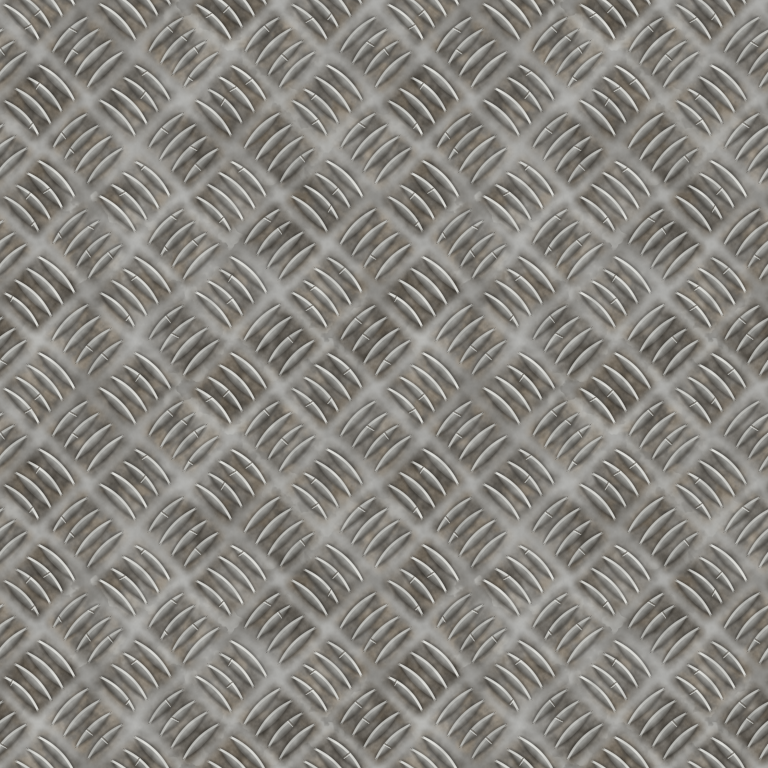
Give the GLSL for this texture, as a WebGL 2 fragment shader.

```glsl
#version 300 es
precision highp float;
// Worn steel tread plate: groups of four raised, pointed bars on a square
// lattice, with mirrored groups between them. Wrapping noise adds grime,
// rust and pale wear, which recur every WRAP cells.

#define CELLS 8.0          // groups across and down
#define WRAP 4.0           // cells before the wear recurs
#define BAR_HALF 0.272     // half length of a bar, in cells
#define BAR_GAP 0.172      // spacing of bars in a group
#define BAR_TOP 0.052      // bulge of the lit edge
#define BAR_BASE 0.040     // bulge of the shaded edge
#define GLINT 0.013        // half width of the highlight
#define GRIME 0.85         // strength of dirt around the bars
#define SCRATCHED 0.55     // share of bars with a scratch

uniform vec2 u_resolution;
out vec4 fragColor;

const vec3 PLATE_DARK  = vec3(0.55, 0.545, 0.53);
const vec3 PLATE_LIGHT = vec3(0.68, 0.68, 0.67);
const vec3 CHALK       = vec3(0.75, 0.75, 0.735);
const vec3 SOOT        = vec3(0.34, 0.32, 0.29);
const vec3 RUST        = vec3(0.53, 0.475, 0.40);
const vec3 BAR_SHADE   = vec3(0.37, 0.36, 0.34);
const vec3 BAR_FACE    = vec3(0.58, 0.58, 0.565);
const vec3 SHINE       = vec3(0.90, 0.90, 0.88);

float hash(vec2 p) {
    vec3 q = fract(p.xyx * 0.1031);
    q += dot(q, q.yzx + 33.33);
    return fract((q.x + q.y) * q.z);
}

// Value noise with f lumps per cell, wrapping every WRAP cells
float noise(vec2 p, float f) {
    p *= f;
    vec2 i = floor(p), w = fract(p);
    w = w * w * (3.0 - 2.0 * w);
    vec2 a = mod(i, WRAP * f), b = mod(i + 1.0, WRAP * f);
    float seed = f * 7.0;
    return mix(mix(hash(a + seed), hash(vec2(b.x, a.y) + seed), w.x),
               mix(hash(vec2(a.x, b.y) + seed), hash(b + seed), w.x), w.y);
}

float fbm(vec2 p, float f) {
    float sum = 0.0, amp = 0.5;
    for (int i = 0; i < 4; i++) {
        sum += amp * noise(p, f);
        f *= 2.0;
        amp *= 0.5;
    }
    return sum / 0.9375;
}

// Bare metal: cloudy grey with flaky pale patches
vec3 plate(vec2 p, float grain) {
    float cloud = smoothstep(0.22, 0.72, fbm(p, 2.0));
    vec3 col = mix(PLATE_DARK, PLATE_LIGHT, cloud);
    float region = smoothstep(0.42, 0.75, noise(p + 0.37, 1.0));
    float flakes = smoothstep(0.50, 0.60, fbm(p + 0.03 * grain, 5.0));
    col = mix(col, CHALK, 0.65 * region * flakes);
    return col + 0.09 * (grain - 0.5);
}

// One group of bars over the metal; d is measured from the group centre
vec3 treadGroup(vec3 col, vec2 p, vec2 d, vec2 id, float side, float grain, float px) {
    vec2 l = vec2(d.x * side - d.y, d.x * side + d.y) * 0.70711;
    float dirty = hash(id + 3.7);

    // Grime and rust gathered in and around the group
    float box = length(max(abs(l) - vec2(0.205, 0.275), 0.0));
    float halo = 1.0 - smoothstep(0.0, 0.145, box);
    float patches = smoothstep(0.18, 0.62, fbm(p + 0.61, 3.0));
    float rusty = smoothstep(0.35, 0.75, fbm(p + 0.23, 6.0)) * (1.0 - 0.6 * dirty);
    vec3 dirt = mix(SOOT, RUST, rusty) + 0.28 * (grain - 0.5);
    col = mix(col, dirt, GRIME * halo * (0.42 + 0.58 * patches) * (0.75 + 0.3 * dirty));

    // Nearest bar: a lens bulging towards the light
    float bar = clamp(floor(l.y / BAR_GAP + 2.0), 0.0, 3.0);
    float wear = hash(id * 5.0 + bar * 11.3);
    float v = l.y - (bar - 1.5) * BAR_GAP;
    float u = l.x / (BAR_HALF * (0.94 + 0.08 * wear));
    float taper = 1.0 - u * u;
    float top = BAR_TOP * taper, base = -BAR_BASE * taper;
    float dist = max(v - top, base - v);
    float soft = max(px, 0.012) * 0.65;
    float mask = 1.0 - smoothstep(-soft, soft, dist);
    float within = smoothstep(-0.05, 0.25, taper);

    // Contact shadow
    col *= 1.0 - 0.24 * within * (1.0 - smoothstep(0.0, 0.035, dist));

    // Face, from the shaded base up to the lit edge
    float rise = clamp((v - base) / max(top - base, 0.01), 0.0, 1.0);
    vec3 face = mix(BAR_SHADE, BAR_FACE, smoothstep(0.0, 0.65, rise));
    face += 0.16 * (grain - 0.5) + 0.06 * (wear - 0.5);
    col = mix(col, face, mask);

    // Highlight along the upper edge, broken by wear
    float edge = abs(v - top + GLINT);
    float glint = 1.0 - smoothstep(GLINT * 0.3, GLINT + soft, edge);
    float polish = mix(0.55, 0.95, 0.5 + 0.5 * side) * (0.6 + 0.4 * noise(p, 9.0));
    col = mix(col, SHINE, glint * within * polish);

    // Slanted scratch: a dark cut beside a bright burr
    float cut = l.x - (hash(id + bar * 2.9) - 0.5) * 0.32 - v * (wear - 0.2);
    float scratch = mask * step(wear, SCRATCHED);
    col = mix(col, SOOT, 0.55 * scratch * (1.0 - smoothstep(0.003, 0.003 + soft, abs(cut))));
    col = mix(col, SHINE, 0.5 * scratch * (1.0 - smoothstep(0.002, 0.002 + soft, abs(cut - 0.016))));
    return col;
}

void main() {
    vec2 p = CELLS * gl_FragCoord.xy / u_resolution - vec2(0.41, 0.96);
    float px = CELLS / min(u_resolution.x, u_resolution.y);
    float grain = fbm(p, 12.0);
    vec3 col = plate(p, grain);

    // Two interleaved lattices, the second one mirrored
    for (int k = 0; k < 2; k++) {
        vec2 c = p - 0.5 * float(k);
        vec2 cell = floor(c + 0.5);
        vec2 id = mod(cell, WRAP) + 17.0 * float(k);
        col = treadGroup(col, p, c - cell, id, 1.0 - 2.0 * float(k), grain, px);
    }
    fragColor = vec4(clamp(col, 0.0, 1.0), 1.0);
}
```
